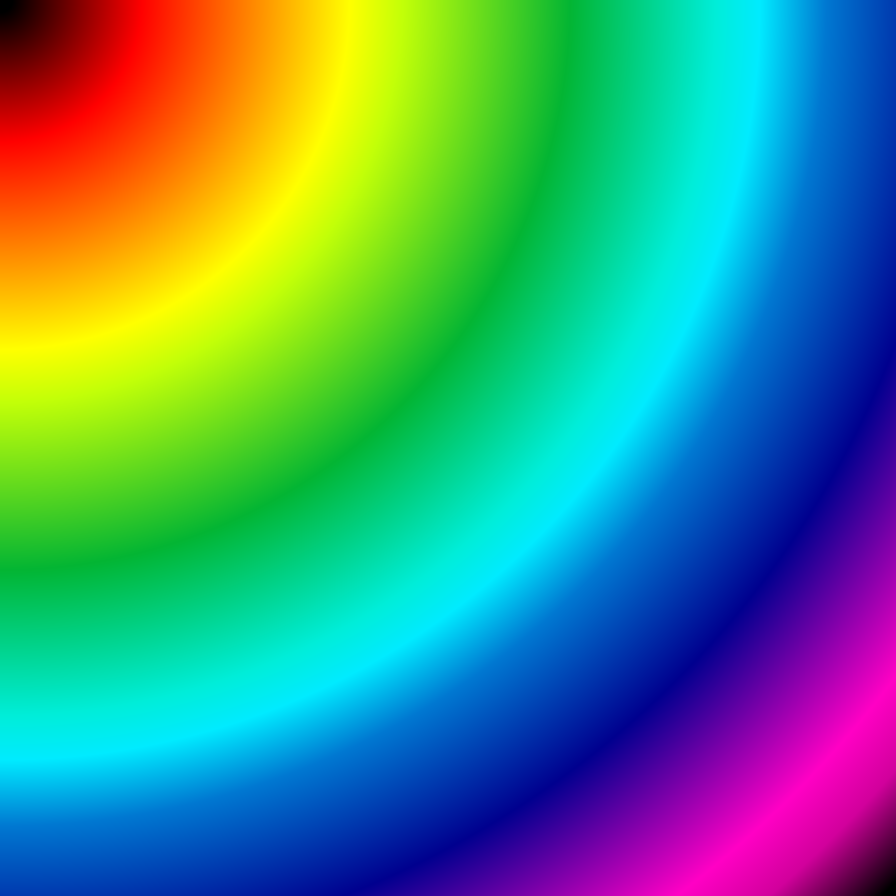
Write a Shadertoy shader that draws this background.

```glsl
// Draws a rainbow of soft concentric bands spreading from the top-left corner.

// Centre of the bands in canvas units
const vec2 CENTER = vec2(0.0, 1.0);

// Colour stops: rgb, then radius as a share of the canvas diagonal
const int STOP_COUNT = 12;
const vec4 STOPS[STOP_COUNT] = vec4[STOP_COUNT](
    vec4(0.00, 0.00, 0.00, 0.010),  // black core
    vec4(1.00, 0.00, 0.00, 0.112),  // red
    vec4(1.00, 1.00, 0.00, 0.276),  // yellow
    vec4(0.76, 1.00, 0.03, 0.318),  // lime
    vec4(0.01, 0.71, 0.20, 0.450),  // green
    vec4(0.00, 0.93, 0.85, 0.565),  // turquoise
    vec4(0.00, 0.92, 1.00, 0.600),  // cyan
    vec4(0.00, 0.47, 0.82, 0.652),  // azure
    vec4(0.00, 0.00, 0.56, 0.757),  // navy
    vec4(1.00, 0.00, 0.77, 0.886),  // magenta
    vec4(0.82, 0.00, 0.61, 0.932),  // plum
    vec4(0.00, 0.00, 0.00, 0.992)   // black rim
);

// Blends through the stops in order of radius
vec3 rainbow(float radius) {
    vec3 color = STOPS[0].rgb;
    for (int i = 1; i < STOP_COUNT; i++) {
        float inner = STOPS[i - 1].w;
        float outer = STOPS[i].w;
        float blend = clamp((radius - inner) / (outer - inner), 0.0, 1.0);
        color = mix(color, STOPS[i].rgb, blend);
    }
    return color;
}

void mainImage(out vec4 fragColor, in vec2 fragCoord) {
    vec2 uv = fragCoord / iResolution.xy;
    float radius = length(uv - CENTER) / sqrt(2.0);
    fragColor = vec4(rainbow(radius), 1.0);
}
```
